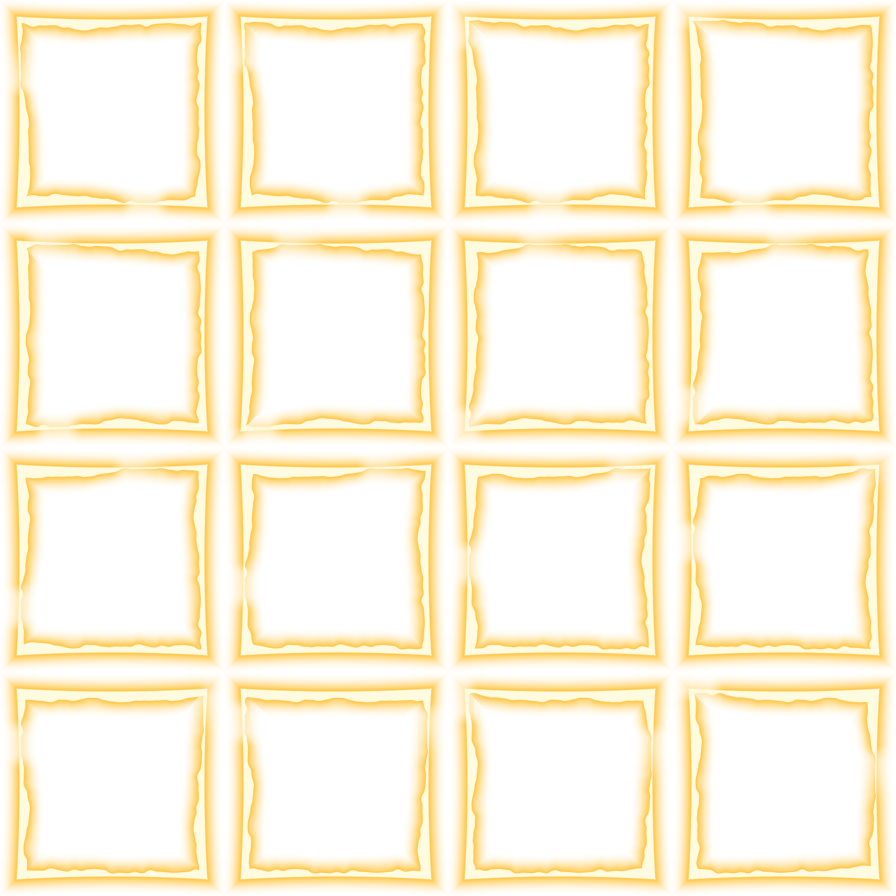
Reproduce this pattern procedurally as a Shadertoy shader.

```glsl
// Four by four glowing square frames with pinched sides and a ragged inner rim.
// Each frame is the gap between two four-sided distance fields; rim noise runs
// clockwise around the perimeter and advances a little from frame to frame.

float hash(float n) {
    return fract(sin(n * 127.1 + 3.7) * 43758.5453);
}

// Value noise along the perimeter, where s has a period of four sides.
float rimNoise(float s, float frequency, float seed) {
    float x = s * frequency;
    float cell = floor(x), f = fract(x), period = 4.0 * frequency;
    f = f * f * (3.0 - 2.0 * f);
    return mix(hash(mod(cell, period) + seed),
               hash(mod(cell + 1.0, period) + seed), f);
}

void mainImage(out vec4 fragColor, in vec2 fragCoord) {
    vec2 grid = fragCoord / iResolution.xy * 4.0;
    vec2 id = floor(grid);
    vec2 p = fract(grid) - 0.5;
    float index = id.x + 4.0 * (3.0 - id.y);

    float outer = -1.0, inner = -1.0, strength = 1.0;

    // Visit top, right, bottom and left by turning the cell.
    for (int side = 0; side < 4; side++) {
        float along = clamp(p.x / 0.85, -0.5, 0.5);
        float s = float(side) + along + 0.5 - 0.115 * index;
        float slow = rimNoise(s, 3.0, 11.0);
        float bumps = 0.28 * (rimNoise(s, 9.0, 71.0) - 0.5)
                    + 0.20 * (rimNoise(s, 25.0, 203.0) - 0.5);

        // The outer edge bows inward between the corners.
        float edge = 0.413 + 0.052 * along * along;
        float rim = 0.387 - 0.042 * (slow - 0.5);
        // Small bumps soften away from the rim, so the glow stays smooth.
        rim -= 0.08 * bumps * exp(-abs(p.y - rim) / 0.035);
        rim = min(rim, edge - 0.003);

        outer = max(outer, p.y - edge);
        inner = max(inner, p.y - rim);
        // Thin stretches of the frame burn paler.
        if (p.y >= abs(p.x)) strength = mix(0.4, 1.0, smoothstep(0.04, 0.28, slow));

        p = vec2(-p.y, p.x);
    }

    // Amber halo on both sides of the band, then the cream band itself.
    float d = max(outer, -inner);
    float halo = clamp(1.0 - max(d, 0.0) / 0.08, 0.0, 1.0);
    vec3 color = mix(vec3(1.0), vec3(1.0, 0.765, 0.24), halo * halo * strength);
    float blur = 0.002 + 2.0 / iResolution.y;
    float band = 1.0 - smoothstep(-blur, blur, d);
    color = mix(color, vec3(1.0, 0.985, 0.88), band);

    fragColor = vec4(color, 1.0);
}
```
